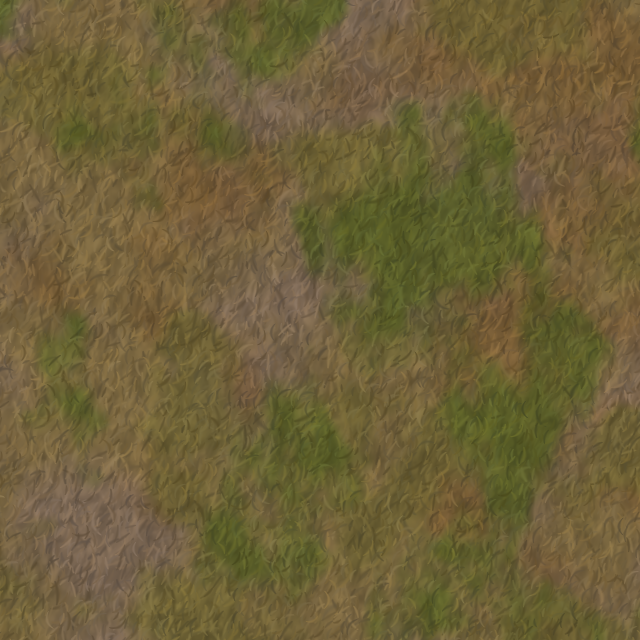
Give the GLSL for this texture, as a WebGL 2 fragment shader.

```glsl
#version 300 es
precision highp float;
// Dry, matted turf with soft straw blades, green tufts and mauve bare soil.

uniform vec2 u_resolution;
out vec4 outColor;

const vec3 STRAW = vec3(0.465, 0.390, 0.243);
const vec3 OLIVE = vec3(0.405, 0.368, 0.185);
const vec3 GREEN = vec3(0.325, 0.355, 0.140);
const vec3 MAUVE = vec3(0.465, 0.388, 0.325);
const vec3 RUST  = vec3(0.445, 0.325, 0.180);
const int BLADE_LAYERS = 6;

float hash(vec2 p) {
    return fract(sin(dot(p, vec2(127.1, 311.7))) * 43758.5);
}

float valueNoise(vec2 p) {
    vec2 cell = floor(p);
    vec2 f = fract(p);
    f = f * f * (3.0 - 2.0 * f);
    float low = mix(hash(cell), hash(cell + vec2(1.0, 0.0)), f.x);
    float high = mix(hash(cell + vec2(0.0, 1.0)), hash(cell + vec2(1.0)), f.x);
    return mix(low, high, f.y);
}

float fbm(vec2 p) {
    float sum = 0.0;
    float amplitude = 0.5;
    for (int i = 0; i < 4; i++) {
        sum += amplitude * valueNoise(p);
        p = mat2(1.6, 1.2, -1.2, 1.6) * p + 17.3;
        amplitude *= 0.5;
    }
    return sum / 0.9375;
}

vec2 rotate(vec2 p, float angle) {
    float c = cos(angle);
    float s = sin(angle);
    return vec2(c * p.x + s * p.y, c * p.y - s * p.x);
}

// Broad patches of soil, straw and living grass.
vec3 turfColor(vec2 p) {
    float soil = smoothstep(0.40, 0.68, fbm(p * 5.0 + 3.1) + 0.16 * (0.4 - p.x));
    float rust = smoothstep(0.46, 0.74, fbm(p * 6.0 + 41.7));
    float olive = smoothstep(0.42, 0.64, fbm(p * 7.0 + 23.9) + 0.10 * (p.x - 0.5));
    float tuft = smoothstep(0.54, 0.76, fbm(p * vec2(7.5, 6.0) + 67.2) + 0.08 * (p.x - 0.5));
    vec3 color = mix(STRAW, MAUVE, 0.85 * soil);
    color = mix(color, RUST, 0.6 * rust);
    color = mix(color, OLIVE, 0.75 * olive);
    return mix(color, GREEN, 0.85 * tuft);
}

// Streaky fibres below the blades, centred on zero.
float fibres(vec2 p) {
    vec2 warp = vec2(fbm(p * 24.0), fbm(p * 24.0 + 9.4)) - 0.5;
    vec2 q = rotate(p + 0.035 * warp, -0.3);
    float coarse = valueNoise(q * vec2(85.0, 38.0));
    float fine = valueNoise(q * vec2(170.0, 80.0) + 31.0);
    return 0.6 * coarse + 0.4 * fine - 0.5;
}

// Soft curved blade along x: 1 on its spine, 0 outside.
float bladeMask(vec2 p, float halfLength, float width, float bend) {
    p.y -= bend * (p.x * p.x - 0.12);
    float along = clamp(p.x, -halfLength, halfLength);
    float taper = mix(1.0, 0.5, abs(along) / halfLength);
    return 1.0 - smoothstep(0.0, width * taper, length(p - vec2(along, 0.0)));
}

// Scatters one blade per cell over the given color.
vec3 addBlades(vec3 color, vec3 turf, vec2 p, float cells, float seed) {
    vec2 grid = rotate(p, seed * 0.7) * cells;
    vec2 home = floor(grid);
    for (int y = -1; y <= 1; y++) {
        for (int x = -1; x <= 1; x++) {
            vec2 cell = home + vec2(x, y);
            vec2 id = cell + seed * 19.7;
            vec2 center = cell + vec2(hash(id), hash(id + 5.3));
            float spread = hash(id + 11.9) + hash(id + 14.2) - 1.0;
            float angle = 1.2 + 1.15 * spread - seed * 0.7;
            float tone = hash(id + 23.7) - 0.5;
            float hue = hash(id + 37.1) - 0.5;
            float halfLength = mix(0.22, 0.62, hash(id + 43.3));
            vec2 local = rotate(grid - center, angle);
            float mask = bladeMask(local, halfLength, 0.19, 1.6 * hue);
            vec3 tint = turf * (1.0 + 0.50 * tone) + hue * vec3(0.025, 0.0, -0.045);
            color = mix(color, tint, 0.72 * mask);
        }
    }
    return color;
}

void main() {
    vec2 p = gl_FragCoord.xy / u_resolution.y;

    // Ground and fibres
    vec3 turf = turfColor(p);
    vec3 color = turf * (1.0 + 0.42 * fibres(p));

    // Overlapping blades, finer towards the top
    for (int i = 0; i < BLADE_LAYERS; i++) {
        float layer = float(i);
        color = addBlades(color, turf, p, 27.0 + 4.0 * layer, layer + 1.0);
    }

    // Gentle uneven light
    color *= 0.94 + 0.14 * fbm(p * 14.0 + 88.0);
    outColor = vec4(color, 1.0);
}
```
